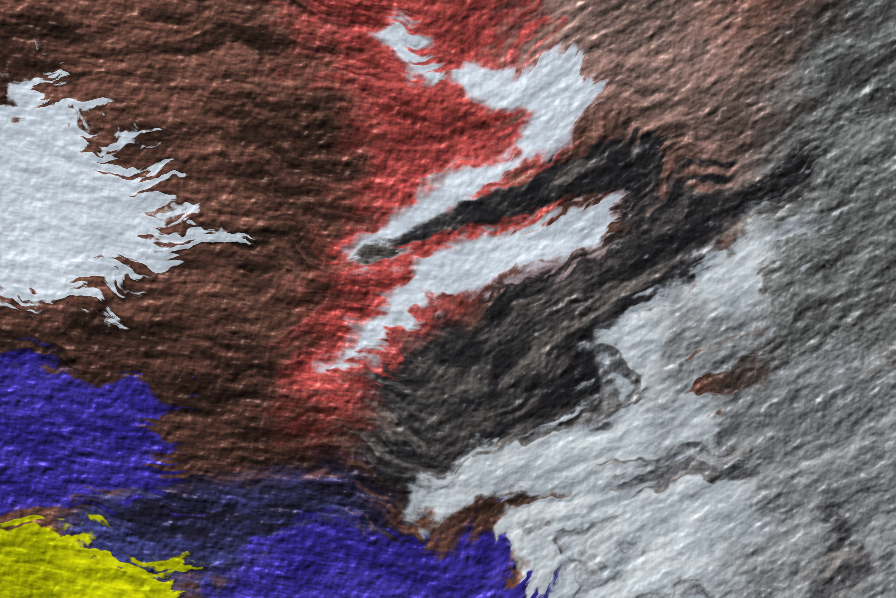
Write a Shadertoy shader that draws this texture.

```glsl
float hash(vec2 p) {
  return fract(sin(dot(p, vec2(127.1, 311.7))) * 43758.5453);
}

float noise(vec2 p) {
  vec2 i = floor(p), f = fract(p);
  f = f * f * (3. - 2. * f);
  return mix(mix(hash(i), hash(i + vec2(1, 0)), f.x),
             mix(hash(i + vec2(0, 1)), hash(i + vec2(1, 1)), f.x), f.y);
}

float fbm(vec2 p) {
  float sum = 0., amp = .5;
  for (int i = 0; i < 5; i++) {
    sum += amp * noise(p);
    p = mat2(1.6, 1.2, -1.2, 1.6) * p + 7.3;
    amp *= .5;
  }
  return sum / .97;
}

// Noise stretched along a brush direction
float streaks(vec2 p, float angle, vec2 scale) {
  float c = cos(angle), s = sin(angle);
  vec2 r = vec2(c * p.x + s * p.y, c * p.y - s * p.x) * scale;
  return .5 * noise(r) + .5 * fbm(r * 1.7 + 4.);
}

float brush(vec2 p, vec2 scale) {
  return mix(streaks(p, -.1, scale), streaks(p, .55, scale), smoothstep(.55, .95, p.x));
}

// Distance to a stroke from ends.xy to ends.zw with two radii
float taper(vec2 p, vec4 ends, float ra, float rb) {
  vec2 a = p - ends.xy, b = ends.zw - ends.xy;
  float t = clamp(dot(a, b) / dot(b, b), 0., 1.);
  return length(a - b * t) - mix(ra, rb, t);
}

vec3 paint(vec3 under, vec3 over, float d, float soft) {
  return mix(under, over, smoothstep(soft, -soft, d));
}

// Raised paint over canvas grain
float relief(vec2 p) {
  return .5 * brush(p, vec2(26, 80)) + .4 * fbm(p * 55.) + .15 * noise(p * 125.);
}

float centreWhite(vec2 p) {
  float d = taper(p, vec4(.66, .95, .73, .87), .026, .014);
  d = min(d, taper(p, vec4(.76, .88, .94, .86), .008, .06));
  d = min(d, taper(p, vec4(.96, .84, .88, .75), .045, .012));
  d = min(d, taper(p, vec4(.88, .75, .61, .585), .016, .03));
  d = min(d, taper(p, vec4(.72, .54, .99, .62), .04, .038));
  return min(d, taper(p, vec4(.69, .52, .57, .37), .03, .01));
}

void mainImage(out vec4 fragColor, in vec2 fragCoord) {
  vec2 p = fragCoord / iResolution.xy * vec2(1.5, 1);
  vec2 wander = vec2(fbm(p * 7.), fbm(p * 7. + 31.)) - .5;
  vec2 s = p + .12 * wander;
  float lines = brush(s, vec2(6, 34)), hairs = brush(s + vec2(0, 3), vec2(16, 85));
  float tone = smoothstep(.32, .68, mix(lines, hairs, .5));
  float angle = mix(-.1, .55, smoothstep(.55, .95, p.x));
  vec2 q = p + .13 * wander + .12 * (lines + hairs - 1.) * vec2(cos(angle), sin(angle));
  vec2 fine = mix(p, q, .45);
  float fray = .1 * (hairs - .5) + .05 * (fbm(p * 38.) - .5);

  // Brown ground, rosy above, charcoal at the right
  vec3 col = mix(vec3(.17, .12, .1), vec3(.43, .29, .25), tone);
  col = paint(col, col * .75, taper(q, vec4(.1, .4, .5, .28), .08, .12), .1);
  vec3 rosy = mix(vec3(.33, .28, .26), vec3(.6, .48, .45), tone);
  col = paint(col, rosy, taper(q, vec4(1, .96, 1.32, .82), .14, .15), .12);
  vec3 charcoal = mix(vec3(.24), vec3(.47, .48, .48), tone);
  col = paint(col, charcoal, taper(q, vec4(1.52, 1, 1.38, .45), .14, .17) + fray, .07);

  // Red field, worn through to brown
  vec3 red = mix(vec3(.33, .13, .12), vec3(.7, .31, .3), tone);
  float d = taper(q, vec4(.68, 1.05, .75, .78), .2, .16);
  d = min(d, taper(q, vec4(.74, .7, .58, .36), .15, .1));
  col = paint(col, red, d + 2. * fray, .07);

  // Black sweep curling round the pale tongue
  vec3 black = mix(vec3(.12, .12, .13), vec3(.38, .36, .35), tone * tone);
  d = taper(q, vec4(.73, .35, 1.1, .55), .1, .1);
  d = min(d, taper(q, vec4(.72, .24, 1.05, .36), .09, .08));
  d = min(d, taper(q, vec4(1.1, .56, 1.07, .71), .09, .05));
  d = min(d, taper(q, vec4(1.1, .58, 1.36, .72), .09, .03));
  col = paint(col, black, d + fray, .03);

  // Silver field with dark wisps, greyer to the right
  float wisps = brush(q + .25 * wander + vec2(0, 9), vec2(4, 17));
  vec3 silver = mix(vec3(.58, .61, .64), vec3(.79, .82, .84), tone);
  vec3 grey = mix(vec3(.39, .4, .41), vec3(.6, .61, .62), tone);
  silver = mix(silver, grey, smoothstep(1.12, 1.42, q.x + 1.2 * wander.y));
  silver = mix(silver, black + .14, .85 * smoothstep(.57, .72, wisps + fray));
  d = taper(q, vec4(1.06, 0, 1.42, .13), .21, .3);
  d = min(d, taper(q, vec4(.7, .17, 1.1, .26), .03, .13));
  d = min(d, taper(q, vec4(1.05, .35, 1.32, .62), .08, .04));
  col = paint(col, silver, d + fray, .014);

  // White paint, red fringe on its upper left side
  vec3 white = mix(vec3(.69, .73, .77), vec3(.83, .87, .91), tone);
  d = centreWhite(fine) + .4 * fray;
  float shadowSide = min(p.x - .68, .3 + .32 * p.x - p.y);
  float fringe = max(d - .018, max(p.x - .93, shadowSide));
  col = paint(col, mix(red, vec3(.8, .32, .31), .65), fringe + fray, .02);
  col = paint(col, mix(red, white, .6), d - .004 + .6 * fray, .012);
  col = paint(col, white, d + .004, .007);
  d = taper(q, vec4(0, .66, .12, .63), .16, .12);
  d = min(d, taper(q, vec4(.06, .84, .12, .68), .05, .11));
  d = min(d, taper(q, vec4(.12, .61, .31, .62), .1, .02));
  col = paint(col, white, d + 1.3 * fray, .008);

  // Dark dart inside the white
  d = taper(fine, vec4(.61, .58, .645, .588), .02, .015);
  d = min(d, taper(fine, vec4(.64, .588, .92, .7), .007, .03));
  d = min(d, taper(fine, vec4(.92, .7, 1.08, .73), .03, .04));
  col = paint(col, black, d + .3 * fray, .006);

  // Blue haze, violet and yellow patches
  vec3 blue = mix(vec3(.11, .1, .15), vec3(.23, .24, .45), tone);
  col = paint(col, blue, taper(q, vec4(.22, .1, .57, .11), .09, .08) + fray, .04);
  vec3 violet = mix(vec3(.15, .12, .42), vec3(.25, .21, .6), tone);
  d = taper(q, vec4(0, .28, .18, .26), .14, .12);
  d = min(d, taper(q, vec4(.46, 0, .76, 0), .09, .1));
  col = paint(col, violet, d + fray, .014);
  vec3 yellow = mix(vec3(.56, .58, .03), vec3(.8, .81, .05), tone);
  col = paint(col, yellow, taper(q, vec4(0, .03, .25, 0), .1, .06) + fray, .01);

  // Slanted light, with glints on dark paint
  float slope = relief(p) - relief(p + vec2(-.0025, .0035));
  float bright = dot(col, vec3(.3, .6, .1));
  col *= 1. + slope * mix(3.6, 1., smoothstep(.25, .75, bright));
  col += .35 * smoothstep(.06, .26, slope) * (1. - bright);
  fragColor = vec4(clamp(col, 0., 1.), 1);
}
```
